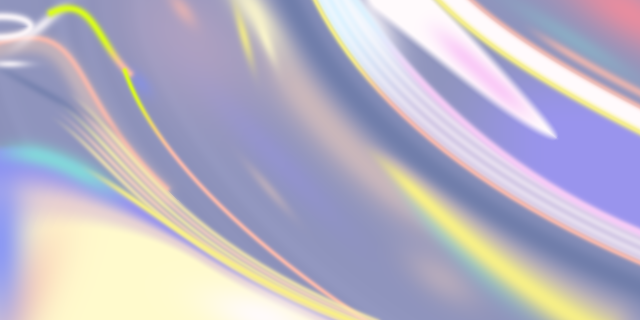
A Shadertoy shader for this background:

```glsl
// Iridescent satin foil: diagonal folds swept from upper left to lower right.
// Cubic curves give signed distances; regions, soft bands and thin rims follow
// them, and rotated elliptical glows add local colour.

const vec3 SLATE = vec3(.56, .58, .74), DEEP = vec3(.42, .48, .66),
  MAUVE = vec3(.71, .64, .76), VIOLET = vec3(.6, .58, .93),
  BLUE = vec3(.5, .56, .97), TEAL = vec3(.5, .88, .84),
  ICE = vec3(.86, .95, 1), LILAC = vec3(.83, .79, .9),
  PINK = vec3(.98, .8, .97), PEACH = vec3(.98, .73, .68),
  CORAL = vec3(.92, .55, .62), TAN = vec3(.8, .72, .73),
  CREAM = vec3(1, .98, .8), YELLOW = vec3(.98, .95, .52),
  LIME = vec3(.86, 1, .1), WHITE = vec3(1, .98, .99);

float hash(float n) {
  n = fract(n * .1031);
  n *= n + 33.33;
  return fract(n * (n + n));
}

float noise(float x) {
  float f = fract(x);
  return mix(hash(floor(x)), hash(floor(x) + 1.), f * f * (3. - 2. * f));
}

// Signed distance (positive on the left of travel) and position 0..1
vec2 curve(vec2 p, vec4 ab, vec4 cd) {
  vec2 from = ab.xy, best = vec2(9, 0);
  for (float i = 1.; i < 24.5; i++) {
    float t = i / 24., s = 1. - t;
    vec2 to = s*s*s * ab.xy + 3.*s*t * (s * ab.zw + t * cd.xy) + t*t*t * cd.zw;
    vec2 e = to - from, q = p - from;
    float h = clamp(dot(q, e) / dot(e, e), 0., 1.), d = length(q - h * e);
    if (d < abs(best.x))
      best = vec2(e.x * q.y < e.y * q.x ? -d : d, t + (h - 1.) / 24.);
    from = to;
  }
  return best;
}

void band(inout vec3 col, float dist, float width, vec3 tint, float amount) {
  float x = dist / width;
  col = mix(col, tint, amount * exp(-x * x));
}

// Ellipse: centre in xy, radii in zw
void glow(inout vec3 col, vec2 p, vec4 shape, float angle, vec3 tint, float amount) {
  vec2 d = p - shape.xy, a = vec2(cos(angle), sin(angle));
  vec2 q = vec2(dot(d, a), a.x * d.y - a.y * d.x) / shape.zw;
  col = mix(col, tint, amount * exp(-dot(q, q)));
}

float span(float t, float lo, float hi, float soft) {
  return smoothstep(lo - soft, lo + soft, t) * smoothstep(hi + soft, hi - soft, t);
}

void centreFold(inout vec3 col, vec2 p, vec2 rim) {
  glow(col, p, vec4(.6, .87, .28, .17), -.8, MAUVE, .8);
  glow(col, p, vec4(.87, .5, .3, .05), -.8, VIOLET, .35);
  band(col, rim.x + .19, .075, TAN, .95 * span(rim.y, .08, .65, .16));
  band(col, rim.x + .07, .055, DEEP, .85);
  glow(col, p, vec4(.84, .41, .1, .016), -.85, TAN, .6);
  glow(col, p, vec4(1.38, .13, .13, .06), -.6, TAN, .6);
  // Flames at the top edge
  glow(col, p, vec4(.79, .97, .15, .045), -.95, CREAM, .85);
  glow(col, p, vec4(.762, .89, .09, .015), -1.3, YELLOW, .8);
  glow(col, p, vec4(.83, .88, .08, .016), -1.2, CREAM, .8);
  glow(col, p, vec4(.57, .97, .06, .025), -.9, PEACH, .6);
  // Widening yellow beam with a green underside
  vec2 beam = curve(p, vec4(1.12, .557, 1.33, .39), vec4(1.48, .19, 1.875, -.04));
  float w = mix(.012, .06, beam.y);
  band(col, beam.x + w, w, TEAL, .45 * span(beam.y, .3, .8, .2));
  band(col, beam.x - w, w, TAN, .6 * smoothstep(0., .2, beam.y));
  band(col, beam.x, w, YELLOW, .95 * smoothstep(0., .3, beam.y));
}

void rightFolds(inout vec3 col, vec2 p, vec2 rim) {
  vec2 inner = curve(p, vec4(1.09, 1.03, 1.25, .79), vec4(1.54, .45, 2.06, .25));
  vec3 sheet = mix(ICE, LILAC, smoothstep(.1, .5, rim.y));
  sheet = mix(sheet, WHITE, .45 * noise(rim.x * 70. + 3.));
  col = mix(col, sheet, smoothstep(-.008, .012, rim.x));
  vec3 hollow = mix(SLATE, VIOLET, smoothstep(1.3, 1.75, p.x) * smoothstep(.9, .6, p.y));
  col = mix(col, hollow, smoothstep(-.015, .02, inner.x));
  glow(col, p, vec4(1.16, .94, .13, .045), -.9, WHITE, .8);
  band(col, inner.x, .013, mix(ICE, PINK, smoothstep(.1, .4, inner.y)), .9);
  band(col, rim.x, .009, mix(YELLOW, PEACH, smoothstep(.2, .4, rim.y)), .9);
  // Pale petal
  vec2 petal = curve(p, vec4(1.22, 1.03, 1.41, .87), vec4(1.56, .71, 1.74, .568));
  float w = .085 * sqrt(max(0., 1. - petal.y));
  vec3 fill = mix(WHITE, PINK, span(petal.y, .3, .8, .15) * exp(-900. * petal.x * petal.x));
  col = mix(col, fill, smoothstep(w + .01, w - .022, abs(petal.x)));
  // White ribbon and the corner beyond it
  vec2 ribbon = curve(p, vec4(1.38, 1.04, 1.54, .87), vec4(1.8, .727, 2.06, .596));
  vec3 corner = SLATE;
  glow(corner, p, vec4(1.97, .96, .28, .09), -.55, CORAL, .95);
  glow(corner, p, vec4(1.8, .87, .22, .03), -.55, TEAL, .3);
  band(corner, ribbon.x - .075, .014, PEACH, .75 * smoothstep(.35, .6, ribbon.y));
  col = mix(col, corner, smoothstep(0., .02, ribbon.x));
  col = mix(col, WHITE, smoothstep(.042, .026, abs(ribbon.x)));
  band(col, ribbon.x + .035, .011, YELLOW, .9);
  band(col, ribbon.x - .036, .01, PEACH, .75);
}

void leftFolds(inout vec3 col, vec2 p) {
  vec2 crest = curve(p, vec4(.16, .96, .29, 1.02), vec4(.3, .87, .405, .77));
  vec2 seam = curve(p, vec4(.39, .78, .455, .585), vec4(.68, .3, 1.17, -.02));
  vec2 pleat = curve(p, vec4(-.03, .86, .29, .96), vec4(.195, .71, .52, .41));
  vec2 loop = curve(p, vec4(-.01, .948, .13, .953), vec4(.13, .883, -.01, .883));
  band(col, pleat.x + .02, .035, TAN, .8);
  band(col, pleat.x, .011, PEACH, .85);
  glow(col, p, vec4(.14, .71, .18, .014), -.5, DEEP, .6);
  band(col, loop.x, .014, WHITE, .9);
  glow(col, p, vec4(.13, .92, .09, .018), .7, WHITE, .8);
  glow(col, p, vec4(.03, .8, .06, .012), 0., WHITE, .8);
  glow(col, p, vec4(.44, .74, .05, .025), -.9, BLUE, .5);
  band(col, crest.x, .013, mix(LIME, PEACH, smoothstep(.65, .95, crest.y)), .95);
  band(col, seam.x, .008, mix(LIME, PEACH, smoothstep(.08, .4, seam.y)), .95);
}

void lowerFold(inout vec3 col, vec2 p) {
  vec2 edge = curve(p, vec4(-.05, .53, .31, .6), vec4(.44, .23, 1.17, -.03));
  vec2 strand = curve(p, vec4(.16, .69, .36, .58), vec4(.47, .24, 1.17, -.02));
  float depth = -edge.x / mix(.3, .06, smoothstep(.15, .7, edge.y));
  vec3 fill = mix(VIOLET, TAN + .1, smoothstep(.15, .55, depth));
  fill = mix(fill, CREAM, smoothstep(.5, .95, depth));
  glow(fill, p, vec4(.06, .05, .25, .09), 1.1, PEACH, .6);
  glow(fill, p, vec4(0, .24, .3, .08), 1.57, BLUE, .9);
  glow(fill, p, vec4(.82, .01, .18, .07), -.3, WHITE, .95);
  col = mix(col, fill, smoothstep(.015, -.015, edge.x));
  band(col, edge.x + .015, .035, TEAL, .85 * span(edge.y, .08, .42, .1));
  // Strands that gather toward the lower right
  for (float k = 0.; k < 5.; k++) {
    vec3 tint = mix(mix(YELLOW, PEACH, hash(k + 4.)), WHITE, .3);
    float offset = (k - 2.) * mix(.024, .009, strand.y);
    band(col, strand.x - offset, .009, tint, .75 * smoothstep(.02, .35, strand.y));
  }
  band(col, edge.x, .01, YELLOW, .9 * smoothstep(.3, .5, edge.y));
}

void mainImage(out vec4 fragColor, in vec2 fragCoord) {
  vec2 p = fragCoord / iResolution.xy * vec2(2, 1);
  vec2 rim = curve(p, vec4(.97, 1.03, 1.12, .71), vec4(1.46, .4, 2.06, .154));
  vec3 col = SLATE + .035 * (noise(rim.x * 28. + 40.) - .5);
  centreFold(col, p, rim);
  rightFolds(col, p, rim);
  leftFolds(col, p);
  lowerFold(col, p);
  fragColor = vec4(col, 1);
}
```
